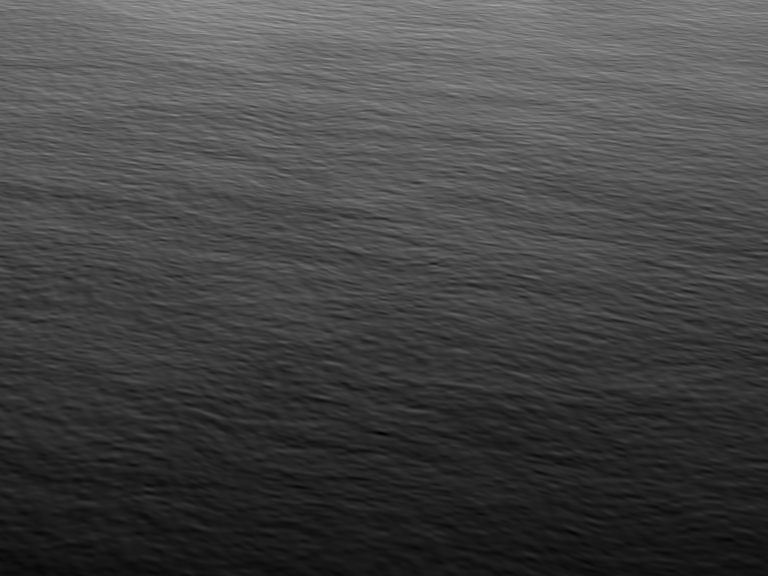
Give the GLSL for this texture, as a Shadertoy shader.

```glsl
float hash(vec2 cell) {
    return fract(sin(dot(cell, vec2(127.1, 311.7))) * 43758.5453);
}

// Smooth value noise, centred on zero
float noise(vec2 p) {
    vec2 cell = floor(p), f = fract(p);
    f = f * f * f * (f * (f * 6.0 - 15.0) + 10.0);
    float low = mix(hash(cell), hash(cell + vec2(1, 0)), f.x);
    float high = mix(hash(cell + vec2(0, 1)), hash(cell + vec2(1, 1)), f.x);
    return 2.0 * mix(low, high, f.y) - 1.0;
}

// Stretched wave noise whose crests slant across the water plane
float waves(vec2 water, float slant, vec2 frequency) {
    return noise(vec2(water.x, water.y + slant * water.x) * frequency + frequency.yx);
}

// Shading of wave faces: height difference between near and far side
float faces(vec2 water, float slant, vec2 frequency) {
    vec2 stepAway = vec2(0.15, 0.7) / frequency;
    return waves(water, slant, frequency) - waves(water + stepAway, slant, frequency);
}

void mainImage(out vec4 fragColor, in vec2 fragCoord) {
    vec2 uv = fragCoord / iResolution.xy;
    float x = (uv.x - 0.5) * iResolution.x / iResolution.y;

    // Perspective water plane with the horizon above the canvas
    float depth = 1.0 / (2.0 - uv.y);
    vec2 water = vec2(x * depth + 3.0, depth);
    water.y += 0.003 * noise(water * vec2(9.0, 25.0));

    // Broad swells
    float swell = 0.05 * waves(water, 0.08, vec2(2.2, 24.0))
                + 0.09 * waves(water, 0.09, vec2(4.5, 56.0))
                + 0.09 * waves(water, 0.07, vec2(9.0, 110.0));

    // Fine ripples, crossing at slightly different angles
    float ripple = 0.10 * faces(water, 0.05, vec2(26.0, 190.0))
                 + 0.15 * faces(water, 0.13, vec2(46.0, 290.0))
                 + 0.15 * faces(water, 0.01, vec2(68.0, 390.0));
    float detail = 0.20 * faces(water, 0.10, vec2(100.0, 540.0));
    ripple += detail * (1.0 - 0.5 * uv.y);
    ripple += 0.35 * ripple * abs(ripple);

    // Light falls off toward the viewer and the side edges
    float light = 0.071 + 0.335 * uv.y + 0.085 * uv.y * uv.y;
    light *= 1.03 - 0.35 * pow(abs(uv.x - 0.53), 2.0);
    light *= 1.0 + swell * mix(1.3, 0.55, uv.y) + ripple * mix(1.1, 0.4, uv.y);

    fragColor = vec4(vec3(clamp(light, 0.0, 1.0)), 1.0);
}
```
